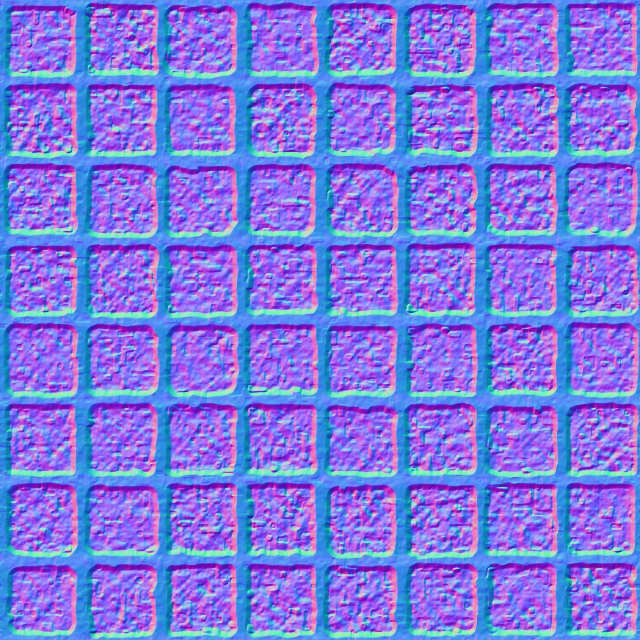
This texture map is drawn by a Shadertoy shader. Its source:

```glsl
// Tangent-space normal map of rough, worn square stone tiles set in grout, 8 by 8.

const float TILES = 8.0;        // repeats across and down
const float HALF_SIZE = 0.415;  // half tile width, in cells
const float BEVEL = 0.036;      // half width of the sloping rim
const float RIM_HEIGHT = 0.105;

float hash(vec2 p) {
    vec3 q = fract(vec3(p.xyx) * 0.1031);
    q += dot(q, q.yzx + 33.33);
    return fract((q.x + q.y) * q.z);
}

// Value noise that wraps at the canvas border; frequency is in lumps per cell.
float noise(vec2 cellPos, float frequency, float seed) {
    vec2 p = cellPos * frequency;
    vec2 i = floor(p), f = p - i;
    float period = TILES * frequency;
    vec2 a = mod(i, period) + seed, b = mod(i + 1.0, period) + seed;
    f = f * f * f * (f * (f * 6.0 - 15.0) + 10.0);
    return mix(mix(hash(a), hash(vec2(b.x, a.y)), f.x),
               mix(hash(vec2(a.x, b.y)), hash(b), f.x), f.y);
}

float roundedBox(vec2 p, vec2 halfSize, float radius) {
    vec2 q = abs(p) - halfSize + radius;
    return length(max(q, 0.0)) + min(max(q.x, q.y), 0.0) - radius;
}

// Signed distance to the uneven outline of the tile in this cell.
float tileDistance(vec2 p) {
    vec2 id = mod(floor(p), TILES);
    vec2 jitter = vec2(hash(id + 11.3), hash(id + 27.7)) - 0.5;
    vec2 sizeJitter = vec2(hash(id + 41.9), hash(id + 58.1)) - 0.5;
    vec2 local = fract(p) - vec2(0.515, 0.495) - 0.022 * jitter;
    float radius = mix(0.04, 0.13, hash(id + 73.5));
    float d = roundedBox(local, HALF_SIZE + 0.02 * sizeJitter, radius);
    float wobble = 0.035 * (noise(p, 5.0, 3.0) - 0.5) + 0.014 * (noise(p, 14.0, 9.0) - 0.5);
    float chips = 0.035 * smoothstep(0.72, 0.95, noise(p, 7.0, 17.0));
    return d + wobble + chips;
}

float tileMask(float d) {
    return 1.0 - smoothstep(-BEVEL, BEVEL, d);
}

// Stone grain: broad lumps, fine grit and scattered pits and nodules.
float grain(vec2 p) {
    float lumps = 0.048 * noise(p, 9.0, 21.0) + 0.030 * noise(p, 17.0, 35.0);
    float grit = 0.012 * noise(p, 29.0, 47.0);
    float nodules = 0.035 * smoothstep(0.68, 0.95, noise(p, 12.0, 61.0));
    float pits = 0.035 * smoothstep(0.70, 0.95, noise(p, 11.0, 83.0));
    return lumps + grit + nodules - pits;
}

float surfaceHeight(vec2 p) {
    float mask = tileMask(tileDistance(p));
    float wear = mix(0.75, 1.3, hash(mod(floor(p), TILES) + 95.2));
    return RIM_HEIGHT * mask + grain(p) * mix(0.28, wear, mask);
}

// Broad lean: tiles tip one way, grout the other, most in the upright joints.
vec2 surfaceTilt(vec2 p) {
    vec2 q = abs(fract(p) - vec2(0.515, 0.495));
    float uprightJoint = smoothstep(0.36, 0.44, q.x) * (1.0 - smoothstep(0.37, 0.47, q.y));
    vec2 groutTilt = vec2(-0.32 - 0.48 * uprightJoint, 0.12);
    return mix(groutTilt, vec2(0.20, -0.17), tileMask(tileDistance(p)));
}

void mainImage(out vec4 fragColor, in vec2 fragCoord) {
    vec2 p = fragCoord / iResolution.xy * TILES;

    // Central differences, never narrower than a pixel.
    float e = max(0.009, 0.5 * TILES / iResolution.y);
    vec2 dx = vec2(e, 0.0), dy = vec2(0.0, e);
    vec2 slope = vec2(surfaceHeight(p + dx) - surfaceHeight(p - dx),
                      surfaceHeight(p + dy) - surfaceHeight(p - dy)) / (2.0 * e);

    // Red grows to the right, green grows downward.
    vec3 normal = normalize(vec3(vec2(-slope.x, slope.y) + surfaceTilt(p), 1.0));
    fragColor = vec4(0.5 + 0.5 * normal, 1.0);
}
```
